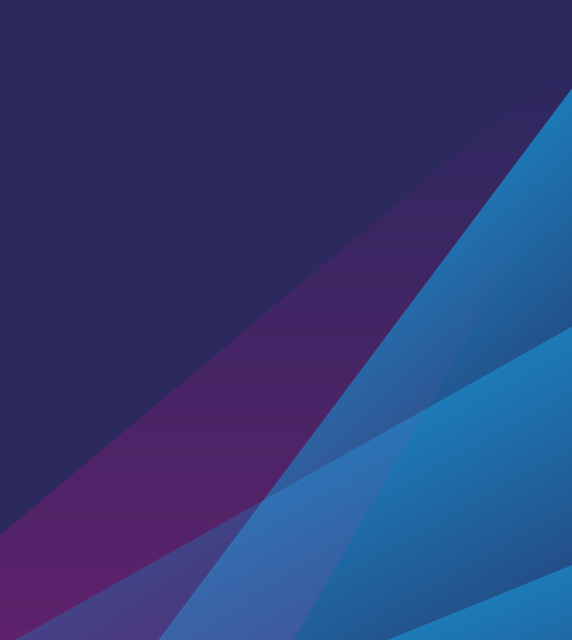
Write a Shadertoy shader that draws this background.

```glsl
// Overlapping diagonal sheets of violet and blue on a flat navy ground.
// Each sheet is a half plane below a slanted line, filled with a linear
// gradient and blended from back to front.

const vec2 CANVAS = vec2(0.8945, 1.0);

const vec3 NAVY        = vec3(0.168, 0.160, 0.370);
const vec3 PLUM        = vec3(0.370, 0.130, 0.420);
const vec3 BRIGHT_BLUE = vec3(0.110, 0.480, 0.720);
const vec3 DEEP_BLUE   = vec3(0.138, 0.315, 0.540);
const vec3 LILAC       = vec3(0.450, 0.320, 0.650);

// Signed distance to the line from a to b, positive below a rising line.
float depthBelow(vec2 p, vec2 a, vec2 b) {
    vec2 along = normalize(b - a);
    return dot(p - a, vec2(along.y, -along.x));
}

// Antialiased coverage of a half plane.
float coverage(float depth, float pixel) {
    return smoothstep(-0.7 * pixel, 0.7 * pixel, depth);
}

// Blue ramp from the lit edge into the shade.
vec3 blueRamp(float shade) {
    return mix(BRIGHT_BLUE, DEEP_BLUE, clamp(shade, 0.0, 1.0));
}

void mainImage(out vec4 fragColor, in vec2 fragCoord) {
    vec2 p = fragCoord / iResolution.xy * CANVAS;
    float pixel = 1.0 / iResolution.y;

    // Depth under each slanted edge.
    float plumDepth  = depthBelow(p, vec2(0.0, 0.164), vec2(CANVAS.x, 0.9115));
    float steepDepth = depthBelow(p, vec2(0.248, 0.0), vec2(CANVAS.x, 0.862));
    float veilDepth  = depthBelow(p, vec2(0.459, 0.0), vec2(CANVAS.x, 0.755));
    float broadDepth = depthBelow(p, vec2(0.0235, 0.0), vec2(CANVAS.x, 0.4896));
    float lowDepth   = depthBelow(p, vec2(0.606, 0.0), vec2(CANVAS.x, 0.117));

    float steepMask = coverage(steepDepth, pixel);

    // Violet sheet fading upward into the ground.
    float plumFade = clamp(1.0 - p.y / 0.9115, 0.0, 1.0);
    vec3 color = mix(NAVY, PLUM, plumFade * coverage(plumDepth, pixel));

    // Steep blue sheet.
    float steepShade = (0.103 - p.y + 0.85 * p.x) / 0.38;
    color = mix(color, blueRamp(steepShade), steepMask);

    // Broad blue sheet, translucent where it lies over violet alone.
    float broadShade = broadDepth / 0.315;
    float broadOpacity = mix(0.37 - 0.2 * broadShade, 1.0, steepMask);
    color = mix(color, blueRamp(broadShade),
                broadOpacity * coverage(broadDepth, pixel));

    // Lilac veil between the steep edge and its inner edge.
    float veilFade = pow(clamp(1.0 - p.y / 0.8, 0.0, 1.0), 1.5);
    float veilMask = steepMask * (1.0 - coverage(veilDepth, pixel));
    color = mix(color, LILAC, 0.36 * veilFade * veilMask);

    // Low blue sheet in the corner.
    color = mix(color, blueRamp(lowDepth / 0.26), coverage(lowDepth, pixel));

    fragColor = vec4(color, 1.0);
}
```
